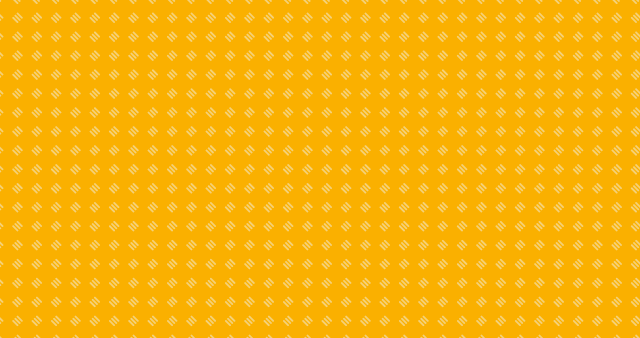
Write a WebGL 2 fragment shader that draws this pattern.

```glsl
#version 300 es
precision highp float;
// Amber ground with a grid of small pale marks, each of three slanted round-ended bars.

uniform vec2 u_resolution;
out vec4 fragColor;

// Distance to a capsule lying along x, with its core reaching halfLength each way.
float capsule(vec2 p, float halfLength, float radius) {
    p.x -= clamp(p.x, -halfLength, halfLength);
    return length(p) - radius;
}

// Distance to three parallel bars that fall to the right at 45 degrees.
float tripleBar(vec2 p) {
    const float spacing = 0.0091;
    vec2 q = vec2(p.x - p.y, p.x + p.y) * 0.70711;
    q.y -= spacing * clamp(round(q.y / spacing), -1.0, 1.0);
    return capsule(q, 0.0088, 0.0027);
}

void main() {
    // Canvas height is one unit.
    vec2 p = gl_FragCoord.xy / u_resolution.y;
    float pixel = 1.0 / u_resolution.y;

    // Repeat about the centre of each cell: about 33 across and 18 down.
    vec2 cell = vec2(0.05719, 0.05605);
    vec2 local = (fract((p - vec2(0.0518, 0.0506)) / cell + 0.5) - 0.5) * cell;

    // Blend the bars over the ground with a one-pixel soft edge.
    float cover = clamp(0.5 - tripleBar(local) / pixel, 0.0, 1.0);
    vec3 amber = vec3(0.98, 0.69, 0.0);
    vec3 cream = vec3(0.96, 0.82, 0.47);
    fragColor = vec4(mix(amber, cream, cover), 1.0);
}
```
